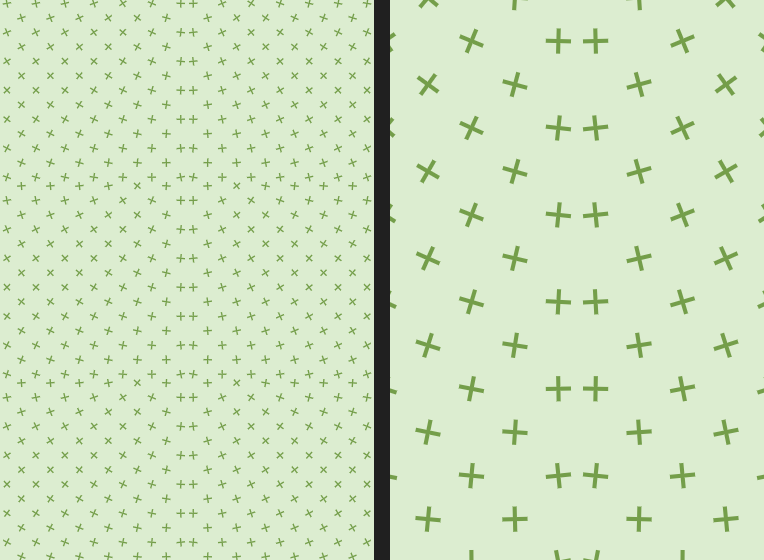
Left, the full canvas; right, a detail of the centre.
This pattern is drawn by a Shadertoy shader. Its source:

```glsl
// Lengths are fractions of the canvas height
const vec3 PAPER = vec3(0.863, 0.930, 0.815);
const vec3 INK = vec3(0.455, 0.620, 0.290);
const float SPACING = 0.02587;      // between neighbouring rows and columns
const float AXIS_GAP = 0.01107;     // mirror axis to first column
const float TILE_HEIGHT = 0.3518;
const float FIRST_ROW = -0.0199;    // below the top edge
const float SEAM_GAP = 0.0077;      // tile top to its first row
const float ARM_LENGTH = 0.0075;
const float ARM_HALF_WIDTH = 0.00122;
const vec2 VORTEX = vec2(0.090, -0.0155);
const float TWIST = 2.1;            // radians per unit of drop
const float AXIS_TURN = 0.2;
const float AXIS_FALLOFF = 40.0;

// Half-turn vortex, with a steady twist down the tile
float crossAngle(vec2 center) {
    vec2 d = center - VORTEX;
    return 0.5 * atan(d.y, d.x) + TWIST * d.y
         + AXIS_TURN * exp(-AXIS_FALLOFF * center.x);
}

float crossDistance(vec2 p, float angle) {
    float c = cos(angle), s = sin(angle);
    vec2 q = abs(vec2(c * p.x + s * p.y, c * p.y - s * p.x));
    return max(max(q.x, q.y) - ARM_LENGTH, min(q.x, q.y) - ARM_HALF_WIDTH);
}

void mainImage(out vec4 fragColor, in vec2 fragCoord) {
    // Mirror about the vertical axis, measure down from the top
    float pixel = 1.0 / iResolution.y;
    vec2 p = vec2(abs(fragCoord.x - 0.5 * iResolution.x),
                  iResolution.y - fragCoord.y) * pixel;

    // Stack the tiles, with a narrower gap at each seam
    p.y = mod(p.y - FIRST_ROW + SEAM_GAP, TILE_HEIGHT) - SEAM_GAP;

    // One cross in every other cell, checkerboard fashion
    vec2 origin = vec2(AXIS_GAP, 0.0);
    vec2 cell = floor((p - origin) / SPACING + 0.5);
    vec2 center = origin + cell * SPACING;
    float occupied = mod(cell.x + cell.y, 2.0);

    float d = crossDistance(p - center, crossAngle(center));
    float coverage = occupied * clamp(0.5 - d / pixel, 0.0, 1.0);
    fragColor = vec4(mix(PAPER, INK, coverage), 1.0);
}
```
